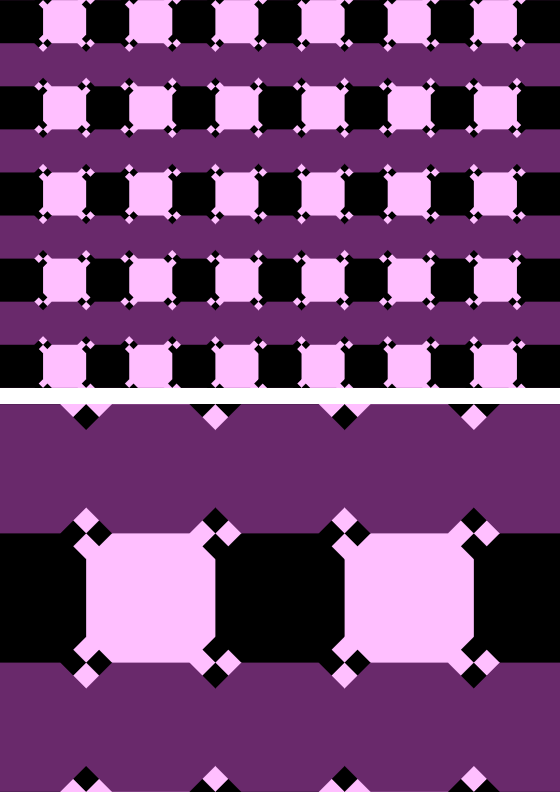
Top, the full canvas; bottom, a detail of the centre.
Give the GLSL for this pattern, as a Shadertoy shader.

```glsl
// Antialiased coverage of a signed distance, positive inside
float coverage(float dist, float pixel) {
    return clamp(dist / pixel + 0.5, 0.0, 1.0);
}

// Signed distance to the odd unit bands along one axis
float oddBand(float x) {
    return 0.5 - abs(mod(x - 0.5, 2.0) - 1.0);
}

void mainImage(out vec4 fragColor, in vec2 fragCoord) {
    const vec3 black = vec3(0.0);
    const vec3 pink = vec3(1.0, 0.75, 1.0);
    const vec3 purple = vec3(0.41, 0.16, 0.42);

    // Thirteen by nine square cells, centred on the canvas
    float pixel = 13.0 / iResolution.x;
    vec2 grid = (fragCoord - 0.5 * iResolution.xy) * pixel + vec2(6.5, 4.5);

    // Checked rows alternating with plain purple bands
    vec3 color = mix(black, pink, coverage(oddBand(grid.x), pixel));
    color = mix(color, purple, coverage(oddBand(grid.y), pixel));

    // Four-part diamond on each grid corner, none on the side edges
    vec2 corner = round(grid);
    vec2 offset = abs(grid - corner);
    float diamond = coverage((0.2 - offset.x - offset.y) * 0.7071, pixel);
    diamond *= step(0.5, corner.x) * step(corner.x, 12.5);

    // Opposite quarters share a colour, swapped by column and by row pair
    float upright = coverage((offset.y - offset.x) * 0.7071, pixel);
    float pinkUpright = mod(corner.x + floor((corner.y + 0.5) / 2.0), 2.0);
    float pinkPart = mix(1.0 - upright, upright, pinkUpright);
    color = mix(color, mix(black, pink, pinkPart), diamond);

    fragColor = vec4(color, 1.0);
}
```
